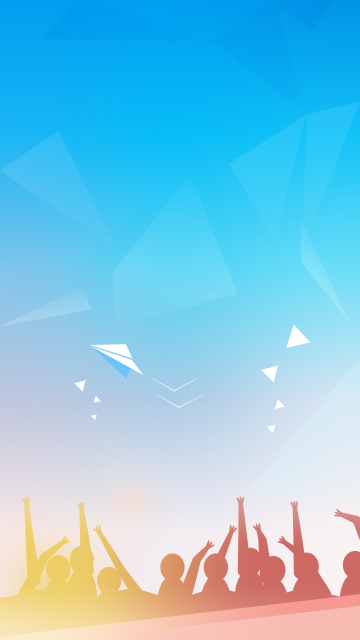
A Shadertoy shader for this background:

```glsl
// A faceted sky fading from blue to warm white above a cheering crowd.
// Colour ramps make the sky, half-plane triangles the facets and paper,
// capsules and ellipses the people.
#define GRID vec2(432, 768)
#define ARM_WIDTH 5.0
#define SUN vec2(158, 597)
#define LIGHT vec3(.84, .97, 1)
#define DEEP vec3(0, .54, .9)
#define PAPER vec3(1)
#define FOLD vec3(.42, .77, .97)
#define YELLOW vec3(.93, .81, .4)
#define CORAL vec3(.96, .6, .57)
#define RED vec3(.8, .41, .39)
#define CREAM vec3(.99, .92, .8)

const vec3 SKY_LEFT[] = vec3[](vec3(0, .62, .94), vec3(.1, .71, .96),
  vec3(.5, .77, .92), vec3(.75, .78, .87), vec3(.97, .91, .9));
const vec3 SKY_MID[] = vec3[](vec3(0, .62, .94), vec3(.03, .74, .97),
  vec3(.32, .83, .96), vec3(.68, .8, .9), vec3(.95, .93, .95));
const vec3 SKY_RIGHT[] = vec3[](vec3(0, .58, .9), vec3(.07, .76, .97),
  vec3(.42, .87, .97), vec3(.85, .9, .95), vec3(.98, .95, .95));
const vec2 HEADS[] = vec2[](vec2(70, 683), vec2(98, 672), vec2(131, 697), vec2(207, 681),
  vec2(259, 681), vec2(300, 674), vec2(328, 684), vec2(368, 680), vec2(426, 678));
// Arms: hand, elbow
const vec4 ARMS[] = vec4[](vec4(32, 606, 36, 650), vec4(74, 652, 54, 668),
  vec4(98, 612, 101, 640), vec4(120, 640, 146, 685), vec4(248, 658, 236, 672),
  vec4(277, 640, 265, 668), vec4(289, 606, 291, 640), vec4(311, 638, 315, 648),
  vec4(354, 611, 357, 642), vec4(343, 652, 364, 668), vec4(411, 618, 428, 624));
// Loose triangles: centre, radius
const vec3 SCRAPS[] = vec3[](vec3(325, 447, 12), vec3(356, 406, 17), vec3(326, 514, 6),
  vec3(335, 486, 7), vec3(97, 462, 8), vec3(116, 480, 5), vec3(113, 500, 4));

vec2 p;      // position on the grid, y running down from the top
float pixel; // pixel size on the grid
vec3 col;

float cover(float d) { return clamp(.5 - d / pixel, 0., 1.); }
float cross2(vec2 a, vec2 b) { return a.x * b.y - a.y * b.x; }
float edge(vec2 a, vec2 b, vec2 q) { return cross2(normalize(b - a), q - a); }

vec3 ramp(vec3 stops[5], float t) {
  t = clamp(t, 0., 3.999);
  int i = int(t);
  return mix(stops[i], stops[i + 1], fract(t));
}

// Triangle whose tint is strongest along its first edge
void tintTriangle(mat3x2 t, vec3 tint, float alpha, float fade) {
  vec2 a = t[0], b = t[1], c = t[2];
  float height = edge(a, b, c), s = sign(height);
  float inside = min(s * edge(a, b, p), min(s * edge(b, c, p), s * edge(c, a, p)));
  alpha *= 1. - fade * clamp(edge(a, b, p) / height, 0., 1.);
  col = mix(col, tint, alpha * cover(-inside));
}

// Negative strength darkens
void facet(mat3x2 t, float k) { tintTriangle(t, k > 0. ? LIGHT : DEEP, abs(k), .8); }
void paper(mat3x2 t, vec3 tint) { tintTriangle(t, tint, 1., 0.); }

float capsule(vec2 a, vec2 b, float ra, float rb) {
  vec2 d = b - a;
  float h = clamp(dot(p - a, d) / dot(d, d), 0., 1.);
  return length(p - a - d * h) - mix(ra, rb, h);
}

// Hand with three spread fingers, forearm and upper arm
float arm(vec2 hand, vec2 elbow) {
  vec2 shoulder = elbow + vec2(1.2 * (elbow.x - hand.x), 45);
  float d = min(capsule(hand, elbow, 2.8, ARM_WIDTH), capsule(elbow, shoulder, ARM_WIDTH, 8.));
  vec2 dir = normalize(hand - elbow), side = vec2(-dir.y, dir.x);
  for (float i = -.45; i < .5; i += .45)
    d = min(d, capsule(hand, hand + 9. * normalize(dir + i * side), 2.2, .9));
  return d;
}

float people() {
  float d = 712. - p.y + 5. * cos(p.x * .06), r = 16.;
  for (int i = 0; i < HEADS.length(); i++) {
    vec2 q = p - HEADS[i];
    d = min(d, length(q * vec2(1.1, .95)) - r);
    d = min(d, length((q - vec2(0, 43)) * vec2(1, .55)) - r * 1.15);
  }
  for (int i = 0; i < ARMS.length(); i++) d = min(d, arm(ARMS[i].xy, ARMS[i].zw));
  return d;
}

void mainImage(out vec4 fragColor, in vec2 fragCoord) {
  vec2 uv = fragCoord / iResolution.xy;
  p = vec2(uv.x, 1. - uv.y) * GRID;
  pixel = GRID.y / iResolution.y;

  // Sky
  float row = p.y / 160.;
  col = mix(ramp(SKY_LEFT, row), ramp(SKY_MID, row), smoothstep(0., .5, uv.x));
  col = mix(col, ramp(SKY_RIGHT, row), smoothstep(.45, 1., uv.x));
  facet(mat3x2(50,47, 95,-5, 255,50), -.25);
  facet(mat3x2(255,50, 330,0, 368,137), -.2);
  facet(mat3x2(375,35, 400,0, 325,0), -.4);
  facet(mat3x2(70,157, 0,205, 140,298), .12);
  facet(mat3x2(275,197, 368,137, 330,290), .12);
  facet(mat3x2(368,137, 432,122, 362,300), .12);
  facet(mat3x2(135,328, 285,352, 228,208), .16);
  facet(mat3x2(362,315, 420,388, 360,260), .25);
  facet(mat3x2(0,392, 110,371, 98,344), .25);
  facet(mat3x2(135,328, 285,353, 137,392), .16);
  facet(mat3x2(432,430, 295,590, 432,600), .3);
  vec2 q = p - SUN;
  col = mix(col, vec3(1, .86, .8), exp(-length(q) / 24.) * (.55 + .2 * smoothstep(-9., 9., q.y)));

  // Paper plane, scraps and chevrons
  paper(mat3x2(110,416, 158,440, 151,454), FOLD);
  paper(mat3x2(108,414, 151,413, 159,430), PAPER);
  paper(mat3x2(110,416, 158,432, 172,450), PAPER);
  for (int i = 0; i < SCRAPS.length(); i++) {
    vec3 s = SCRAPS[i], a = vec3(0, 2.1, 4.2) + (i % 2 == 0 ? 1.3 : .3);
    vec3 x = s.x + s.z * cos(a), y = s.y + s.z * sin(a);
    paper(mat3x2(x.x, y.x, x.y, y.y, x.z, y.z), PAPER);
  }
  for (float i = 0.; i < 2.; i++) {
    vec2 tip = vec2(209, 469) + i * vec2(6, 20);
    float d = min(capsule(tip - vec2(26, 15), tip, .2, .7), capsule(tip + vec2(28, -15), tip, .2, .7));
    col = mix(col, PAPER, .75 * cover(d));
  }

  // Crowd
  float ground = smoothstep(690., 768., p.y);
  vec3 crowd = mix(YELLOW, RED, smoothstep(.15, .75, uv.x));
  crowd = mix(crowd, CREAM, ground * (.6 - .4 * uv.x));
  col = mix(col, crowd, cover(people()) * mix(.7, 1., smoothstep(600., 660., p.y)));
  q = p - vec2(65, 710);
  col = mix(col, YELLOW, .6 * exp(-dot(q, q) / 2600.));

  // Sloping stage
  float stage = 764. - 51. * uv.x - p.y;
  vec3 band = mix(CREAM, CORAL, smoothstep(.1, .9, uv.x));
  band = mix(band, vec3(.98, .79, .76), .7 * cover(stage + 14.) * smoothstep(.2, .6, uv.x));
  col = mix(col, CREAM, .6 * ground * (1. - smoothstep(0., .5, uv.x)));
  fragColor = vec4(mix(col, band, cover(stage)), 1);
}
```
